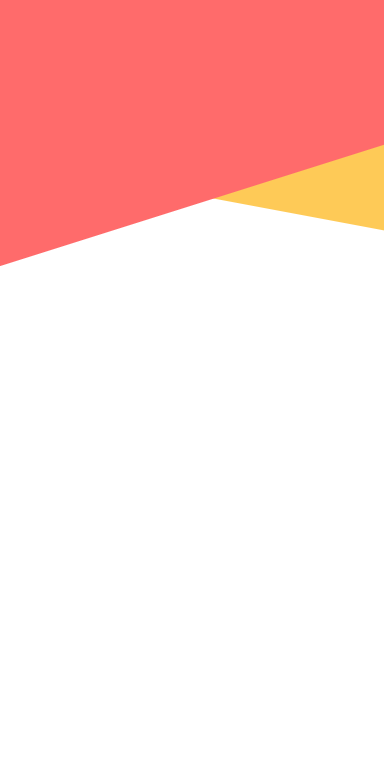
Write a Shadertoy shader that draws this background.

```glsl
// Coverage of the area above a slanted line running from leftY to rightY
float aboveLine(vec2 uv, float leftY, float rightY) {
    float slope = (rightY - leftY) * iResolution.y / iResolution.x;
    float dist = (uv.y - mix(leftY, rightY, uv.x)) * iResolution.y / sqrt(1.0 + slope * slope);
    return clamp(dist + 0.5, 0.0, 1.0);
}

void mainImage(out vec4 fragColor, in vec2 fragCoord) {
    vec2 uv = fragCoord / iResolution.xy;
    vec3 white = vec3(1.0);
    vec3 coral = vec3(1.0, 0.42, 0.42);
    vec3 amber = vec3(0.996, 0.792, 0.341);

    // Amber wedge, falling to the right
    vec3 color = mix(white, amber, aboveLine(uv, 0.7935, 0.7) * step(0.5, uv.x));

    // Coral banner, rising to the right
    color = mix(color, coral, aboveLine(uv, 0.6535, 0.8115));

    fragColor = vec4(color, 1.0);
}
```
